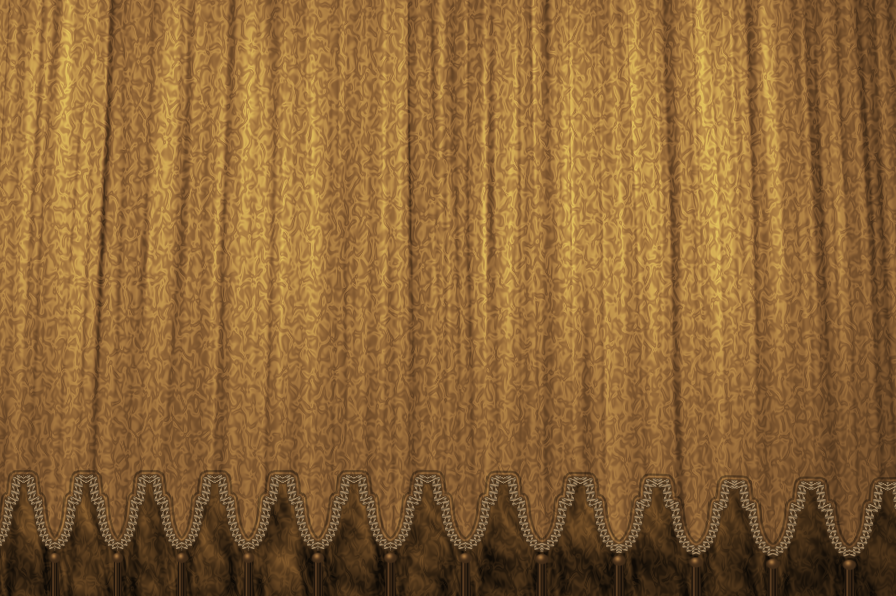
Give the GLSL for this texture, as a Shadertoy shader.

```glsl
const float PI = 3.14159265;
const float FAN_CENTRE = 0.75;      // folds spread away from this x
const float FAN_SPREAD = 0.075;
const float CLOTH_TONE = 0.655;
const float FOLD_DEPTH = 0.165;
const float WEAVE_DEPTH = 0.078;
const vec2 WEAVE_SCALE = vec2(135.0, 84.0);
const float FIRST_TASSEL = 0.092;
const float SCALLOP_PERIOD = 0.1212;
const float SCALLOP_COUNT = 11.0;
const float BRAID_RADIUS = 0.0085;
const float CREASES[8] = float[8](0.186, 0.385, 0.69, 0.908, 1.117, 1.252, 1.35, 1.438);
const vec3 CORD_COLOR = vec3(0.60, 0.49, 0.35);
const vec3 BRAID_SHADE = vec3(0.26, 0.18, 0.10);

vec2 hashGradient(vec2 cell) {
    float a = fract(sin(dot(cell, vec2(127.1, 311.7))) * 43758.5) * 2.0 * PI;
    return vec2(cos(a), sin(a));
}

float gradientNoise(vec2 p) {
    vec2 i = floor(p), f = p - i;
    vec2 w = f * f * f * (f * (f * 6.0 - 15.0) + 10.0);
    vec2 e = vec2(0.0, 1.0);
    float low = mix(dot(hashGradient(i), f), dot(hashGradient(i + e.yx), f - e.yx), w.x);
    float high = mix(dot(hashGradient(i + e), f - e), dot(hashGradient(i + 1.0), f - 1.0), w.x);
    return 1.4 * mix(low, high, w.y);
}

float segmentDistance(vec2 p, vec2 a, vec2 b) {
    vec2 ab = b - a;
    return length(p - a - ab * clamp(dot(p - a, ab) / dot(ab, ab), 0.0, 1.0));
}

vec3 goldRamp(float tone) {
    float t = clamp(tone, 0.06, 0.88);
    return t * vec3(1.0, 0.67 + 0.3 * t * t * t * t, 0.36 + 0.06 * t * t);
}

// Short embossed threads, taller than wide
float weave(vec2 p) {
    vec2 q = p * WEAVE_SCALE;
    vec2 bend = vec2(gradientNoise(q * 0.45), gradientNoise(q * 0.45 + 19.0));
    return sin(4.6 * gradientNoise(q + 0.9 * bend));
}

// Hanging folds: waves, narrow pleats, thin lines and deep creases
float foldRelief(vec2 p) {
    float u = FAN_CENTRE + (p.x - FAN_CENTRE) / (1.0 + FAN_SPREAD * (1.0 - p.y));
    u += 0.004 * gradientNoise(vec2(p.x * 4.0, p.y * 2.0));
    float relief = 0.22 * gradientNoise(vec2(u * 9.0, p.y * 0.4))
                 + 0.50 * gradientNoise(vec2(u * 29.0, p.y * 0.6 + 7.0))
                 + 0.60 * gradientNoise(vec2(u * 56.0, p.y * 0.9 + 13.0))
                 + 0.45 * gradientNoise(vec2(u * 115.0, p.y * 1.4 + 23.0));
    float line = abs(gradientNoise(vec2(u * 30.0, p.y * 0.5 + 31.0)));
    relief -= 0.60 * (1.0 - smoothstep(0.0, 0.17, line));
    float sheen = abs(gradientNoise(vec2(u * 24.0, p.y * 0.5 + 47.0)));
    relief += 0.35 * (1.0 - smoothstep(0.0, 0.20, sheen));
    for (int i = 0; i < 8; i++) {
        float d = u - CREASES[i];
        float depth = 0.9 + 0.5 * gradientNoise(vec2(float(i) * 3.7, p.y * 2.0));
        float fall = d < 0.0 ? 0.0035 : 0.010;
        relief -= depth * exp(-d * d / (fall * fall));
        relief += 0.25 * exp(-pow((d + 0.014) / 0.007, 2.0));
    }
    return relief * mix(0.65, 1.1, smoothstep(0.2, 0.75, p.y));
}

// Whole numbers fall on tassels, halves on crests
float scallopCoord(float x) {
    float k = (x - FIRST_TASSEL) / SCALLOP_PERIOD;
    for (int i = 0; i < 3; i++) {
        float a = PI * k / SCALLOP_COUNT;
        k = (x - FIRST_TASSEL + 0.041 * sin(a) + 0.008 * sin(2.0 * a)) / SCALLOP_PERIOD;
    }
    return k;
}

// Round loop, flat shoulder, then a raised crest
float braidHeight(float x) {
    float k = scallopCoord(x), s = abs(k - round(k));
    float tilt = 0.012 * smoothstep(0.7, 1.5, x);
    float loop = 1.0 - sqrt(1.0 - pow(min(s / 0.27, 1.0), 2.0));
    return 0.084 - tilt + 0.076 * loop + 0.036 * smoothstep(0.355, 0.39, s);
}

float braidDistance(vec2 p) {
    float stepX = 0.002, d = 1.0;
    vec2 a = vec2(p.x - 10.0 * stepX, braidHeight(p.x - 10.0 * stepX));
    for (int i = -9; i <= 10; i++) {
        float x = p.x + float(i) * stepX;
        vec2 b = vec2(x, braidHeight(x));
        d = min(d, segmentDistance(p, a, b));
        a = b;
    }
    return p.y > braidHeight(p.x) ? d : -d;
}

void mainImage(out vec4 fragColor, in vec2 fragCoord) {
    vec2 p = fragCoord / iResolution.y;
    float px = 1.0 / iResolution.y;
    float thread = weave(p);

    // Curtain and stage light
    float light = mix(0.80, 1.0, smoothstep(0.16, 0.6, p.y));
    light *= 1.0 - 0.20 * smoothstep(1.15, 1.52, p.x) - 0.05 * smoothstep(0.2, 0.0, p.x);
    light *= 1.0 - 0.10 * smoothstep(0.85, 1.05, p.y);
    float tone = CLOTH_TONE + FOLD_DEPTH * foldRelief(p) + WEAVE_DEPTH * thread;
    vec3 color = goldRamp(tone * light);

    if (p.y < 0.26) {
        float k = scallopCoord(p.x), offset = k - round(k), s = abs(offset);
        float d = braidDistance(p);

        // Satin border gathered towards the tassels
        float pull = 0.85 * smoothstep(0.20, 0.05, p.y);
        float gather = k + pull * sin(2.0 * PI * k) / (2.0 * PI);
        float satin = gradientNoise(vec2(gather * 6.0, p.y * 11.0))
                    + 0.7 * gradientNoise(vec2(gather * 13.0 + p.y * 30.0, p.y * 24.0 + 5.0));
        float satinTone = 0.21 + 0.08 * smoothstep(0.1, 0.45, s) + 0.16 * satin
                        + 0.04 * thread + 0.6 * (p.y - 0.06);
        satinTone *= 1.0 - 0.25 * smoothstep(1.0, 1.5, p.x);
        vec3 border = goldRamp(satinTone) * vec3(1.0, 1.0, 0.9);
        color = mix(color, border, smoothstep(px, -px, d));

        // Stitched outline and braid made of two crossing cords
        color *= 1.0 - 0.35 * smoothstep(0.0015 + px, 0.0005, abs(d - 0.0135));
        float along = s * SCALLOP_PERIOD + p.y;
        float swing = 0.005 * sin(along * 230.0);
        float cord = min(abs(d - swing), abs(d + swing));
        float twist = 0.88 + 0.2 * sin(along * 900.0 + d * 500.0);
        color = mix(color, BRAID_SHADE, 0.75 * smoothstep(px, -px, abs(d) - BRAID_RADIUS));
        color = mix(color, CORD_COLOR * twist, smoothstep(0.0022 + px, 0.0012, cord)
                  * smoothstep(px, -px, abs(d) - BRAID_RADIUS));

        // Tassels: fringe, then a shiny knob
        vec2 q = vec2(offset * SCALLOP_PERIOD, p.y - 0.064 + 0.012 * smoothstep(0.7, 1.5, p.x));
        float halfWidth = 0.007 + 0.05 * max(-q.y - 0.02, 0.0);
        float fringe = smoothstep(px, -px, max(abs(q.x) - halfWidth, q.y));
        float strands = 0.16 + 0.06 * sin(q.x * 1300.0) + 0.14 * smoothstep(0.004, 0.0, abs(q.x + 0.003));
        color = mix(color, goldRamp(strands), fringe);
        float knob = length(q / vec2(0.0105, 0.0085)) - 1.0;
        vec2 glint = q - vec2(-0.002, 0.003);
        float shine = 0.26 + 0.4 * exp(-dot(glint, glint) * 50000.0);
        color = mix(color, goldRamp(shine), smoothstep(120.0 * px, -120.0 * px, knob));
    }
    fragColor = vec4(color, 1.0);
}
```
